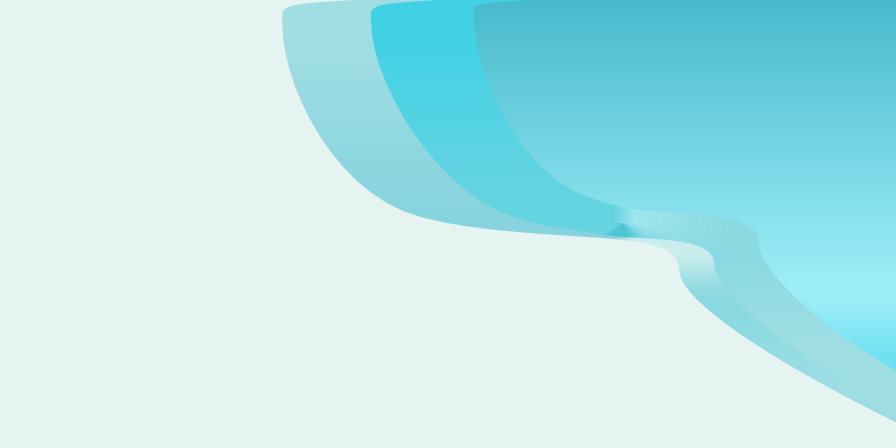
Write a WebGL 1 fragment shader that draws this background.

```glsl
precision highp float;

uniform vec2 u_resolution;

const vec3 BACKDROP = vec3(0.898, 0.957, 0.945);
const vec3 VEIL_TOP = vec3(0.63, 0.87, 0.895);
const vec3 VEIL_LOW = vec3(0.53, 0.83, 0.87);
const vec3 VEIL_GLEAM = vec3(0.80, 0.93, 0.93);
const vec3 TAIL_NEAR = vec3(0.54, 0.85, 0.88);
const vec3 TAIL_FAR = vec3(0.62, 0.87, 0.89);
const vec3 CYAN_TOP = vec3(0.25, 0.82, 0.90);
const vec3 CYAN_LOW = vec3(0.40, 0.83, 0.88);
const vec3 CREASE = vec3(0.30, 0.76, 0.83);
const vec3 STREAK = vec3(0.62, 0.90, 0.93);
const vec3 DEEP = vec3(0.28, 0.73, 0.80);
const vec3 PALE = vec3(0.62, 0.93, 0.97);
const vec3 BRIGHT = vec3(0.42, 0.88, 0.94);
const vec2 FOLD = vec2(1.393, 0.503);   // tip of the crease
const float FOLD_REACH = 0.27;
const float PALE_HEIGHT = 0.36;
const float BRIGHT_HEIGHT = 0.17;
const int STEPS = 14;

// Traces an open outline: nearest distance and the side it leaves a point on
struct Pen {
  vec2 at;
  float dist;
  float side;
};

void lineTo(inout Pen pen, vec2 p, vec2 b) {
  vec2 a = pen.at;
  vec2 ab = b - a;
  vec2 ap = p - a;
  float h = clamp(dot(ap, ab) / dot(ab, ab), 0.0, 1.0);
  pen.dist = min(pen.dist, length(ap - h * ab));
  // A ray to the left flips the side at each crossing
  if ((a.y > p.y) != (b.y > p.y) && ap.x > ap.y * ab.x / ab.y) pen.side = -pen.side;
  pen.at = b;
}

void curveTo(inout Pen pen, vec2 p, vec2 b, vec2 c, vec2 d) {
  vec2 a = pen.at;
  for (int i = 1; i <= STEPS; i++) {
    float t = float(i) / float(STEPS);
    float s = 1.0 - t;
    lineTo(pen, p, s * s * s * a + 3.0 * s * t * (s * b + t * c) + t * t * t * d);
  }
}

float coverage(Pen pen) {
  return clamp(0.5 + pen.side * pen.dist * u_resolution.y, 0.0, 1.0);
}

float veilMask(vec2 p) {
  Pen pen = Pen(vec2(0.859, 1.003), 9.0, -1.0);
  curveTo(pen, p, vec2(0.612, 0.992), vec2(0.630, 0.990), vec2(0.630, 0.948));
  curveTo(pen, p, vec2(0.630, 0.805), vec2(0.750, 0.565), vec2(0.938, 0.516));
  curveTo(pen, p, vec2(1.042, 0.487), vec2(1.185, 0.479), vec2(1.341, 0.469));
  curveTo(pen, p, vec2(1.458, 0.461), vec2(1.516, 0.445), vec2(1.516, 0.396));
  curveTo(pen, p, vec2(1.516, 0.336), vec2(1.693, 0.206), vec2(2.031, 0.042));
  return coverage(pen);
}

float cyanMask(vec2 p) {
  Pen pen = Pen(vec2(1.042, 1.003), 9.0, -1.0);
  curveTo(pen, p, vec2(0.810, 0.992), vec2(0.828, 0.990), vec2(0.828, 0.953));
  curveTo(pen, p, vec2(0.828, 0.818), vec2(0.974, 0.570), vec2(1.146, 0.516));
  curveTo(pen, p, vec2(1.211, 0.492), vec2(1.302, 0.484), vec2(1.380, 0.471));
  curveTo(pen, p, vec2(1.523, 0.466), vec2(1.594, 0.456), vec2(1.594, 0.411));
  curveTo(pen, p, vec2(1.594, 0.339), vec2(1.797, 0.188), vec2(2.031, 0.073));
  return coverage(pen);
}

float deepMask(vec2 p) {
  Pen pen = Pen(vec2(1.276, 1.003), 9.0, -1.0);
  curveTo(pen, p, vec2(1.039, 0.995), vec2(1.057, 0.992), vec2(1.057, 0.964));
  curveTo(pen, p, vec2(1.057, 0.839), vec2(1.161, 0.609), vec2(1.315, 0.560));
  curveTo(pen, p, vec2(1.354, 0.544), vec2(1.406, 0.531), vec2(1.458, 0.529));
  curveTo(pen, p, vec2(1.615, 0.523), vec2(1.693, 0.505), vec2(1.693, 0.461));
  curveTo(pen, p, vec2(1.693, 0.388), vec2(1.862, 0.245), vec2(2.031, 0.156));
  return coverage(pen);
}

vec3 veilColor(vec2 p, float pastFold) {
  vec3 wing = mix(VEIL_LOW, VEIL_TOP, smoothstep(0.48, 0.98, p.y));
  vec3 tail = mix(TAIL_FAR, TAIL_NEAR, smoothstep(0.10, 0.32, p.y));
  tail = mix(tail, VEIL_GLEAM, smoothstep(0.33, 0.45, p.y));
  return mix(wing, tail, pastFold);
}

vec3 cyanColor(vec2 p, float pastFold) {
  vec3 wing = mix(CYAN_LOW, CYAN_TOP, smoothstep(0.48, 1.0, p.y));
  vec3 tail = mix(TAIL_FAR, TAIL_NEAR, smoothstep(0.20, 0.46, p.y));
  // Shading turns around the fold tip, from dark crease to pale streak
  vec2 q = p - FOLD;
  float angle = atan(q.y, q.x);
  vec3 fan = mix(CREASE, STREAK, smoothstep(-1.4, 0.0, angle));
  tail = mix(fan, tail, smoothstep(0.0, FOLD_REACH, length(q)));
  float wedge = smoothstep(-2.62, -2.50, angle) * (1.0 - smoothstep(-1.45, -1.2, angle));
  return mix(mix(wing, tail, pastFold), CREASE, wedge * 0.8);
}

vec3 deepColor(vec2 p) {
  vec3 color = mix(PALE, DEEP, clamp((p.y - PALE_HEIGHT) / (1.0 - PALE_HEIGHT), 0.0, 1.0));
  return mix(color, BRIGHT, smoothstep(PALE_HEIGHT, BRIGHT_HEIGHT, p.y));
}

void main() {
  vec2 p = gl_FragCoord.xy / u_resolution.y;
  float pastFold = smoothstep(FOLD.x - 0.03, FOLD.x + 0.03, p.x);
  vec3 color = mix(BACKDROP, veilColor(p, pastFold), veilMask(p));
  color = mix(color, cyanColor(p, pastFold), cyanMask(p));
  color = mix(color, deepColor(p), deepMask(p));
  gl_FragColor = vec4(color, 1.0);
}
```
